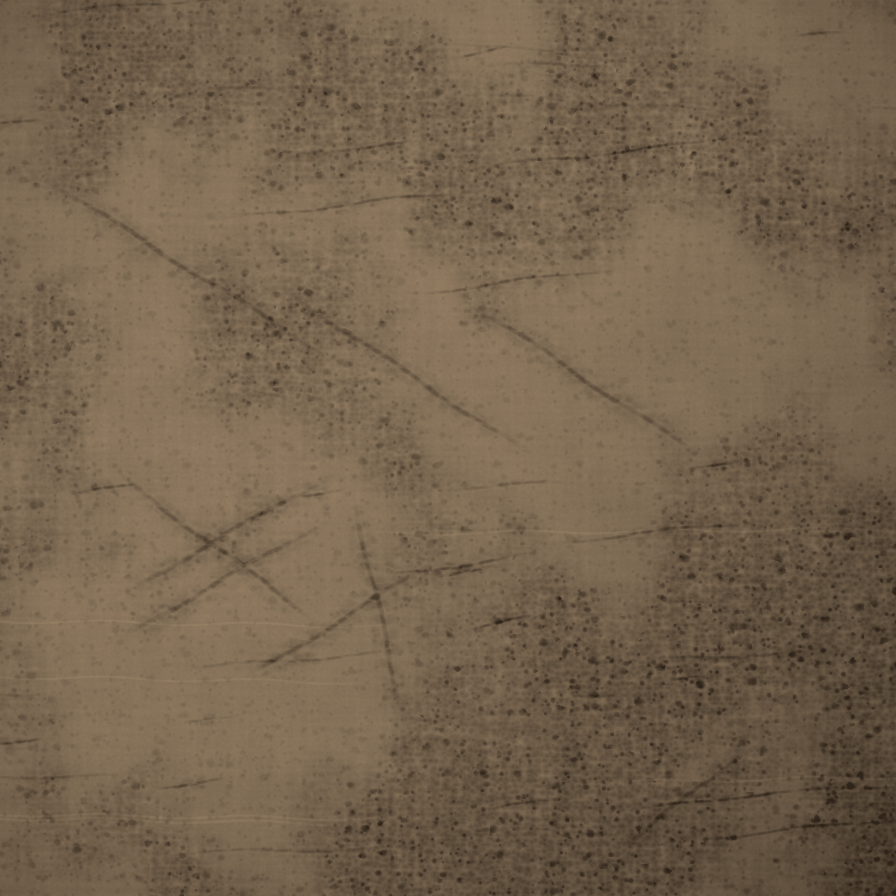
Give the GLSL for this texture, as a WebGL 1 fragment shader.

```glsl
precision highp float;
uniform vec2 u_resolution;

vec2 hash2(vec2 p) {
  vec3 q = fract(p.xyx * vec3(0.1031, 0.103, 0.0973));
  q += dot(q, q.yzx + 33.33);
  return fract((q.xx + q.yz) * q.zy);
}

// Cellular noise: distance to the nearest point, and that point's random value
vec2 cells(vec2 p) {
  vec2 base = floor(p), nearest = vec2(9.0, 0.0);
  for (int y = -1; y <= 1; y++) {
    for (int x = -1; x <= 1; x++) {
      vec2 cell = base + vec2(float(x), float(y));
      vec2 r = hash2(cell + 57.0);
      float d = length(cell + r - p);
      if (d < nearest.x) nearest = vec2(d, fract(r.x * 17.3 + r.y * 31.7));
    }
  }
  return nearest;
}

// Layered, rotated sines for soft stains, roughly 0 to 1
float clouds(vec2 p) {
  float sum = 0.0, amp = 0.36;
  for (int i = 0; i < 5; i++) {
    p = mat2(0.8, 0.6, -0.6, 0.8) * p * 1.75 + 2.3;
    sum += amp * sin(p.x + 1.4 * sin(p.y)) * cos(0.7 * p.y);
    amp *= 0.68;
  }
  return clamp(0.5 + sum, 0.0, 1.0);
}

// Round flecks; rarity raises the share of tiny ones
float flecks(vec2 p, float rarity) {
  vec2 c = cells(p);
  float radius = 0.55 * pow(c.y, rarity);
  return (1.0 - smoothstep(radius * 0.3, radius + 0.12, c.x)) * smoothstep(0.08, 0.3, radius);
}

// Tapered, slightly bent line around a centre
float scratch(vec2 p, vec2 centre, float angle, float reach, float width) {
  vec2 q = p - centre;
  float c = cos(angle), s = sin(angle);
  q = vec2(c * q.x + s * q.y, c * q.y - s * q.x);
  q.y += 0.002 * sin(q.x * 38.0 + centre.x * 40.0);
  float taper = 1.0 - smoothstep(0.4 * reach, reach, abs(q.x));
  return taper * (1.0 - smoothstep(0.2 * width, width, abs(q.y)));
}

void main() {
  vec2 p = gl_FragCoord.xy / u_resolution;

  // Broad light: dark corners, heavier toward the lower right
  float edge = dot(p - 0.5, p - 0.5);
  float shade = smoothstep(0.45, 1.2, 0.7 * p.x + 0.6 * (1.0 - p.y));
  float tone = 0.97 - 1.5 * edge * edge - 0.28 * shade;

  // Stains broken up by fine mottling and woven streaks
  float stain = smoothstep(0.3, 0.9, clouds(p * 4.0) + 0.25 * shade);
  float mottle = 0.6 * cells(p * vec2(150.0, 170.0)).x + 0.4 * cells(p * 65.0 + 9.0).x;
  float across = cells(p * vec2(9.0, 150.0)).x;
  float upright = cells(p * vec2(110.0, 7.0) + 31.0).x;
  tone -= stain * (0.15 + 0.5 * (0.5 - mottle));
  tone -= (0.05 + 0.13 * stain) * (1.3 - across - upright);
  tone -= 0.07 * (clouds(p * 13.0 + 5.0) - 0.3);
  tone += 0.07 * (cells(p * 240.0).x - 0.5);

  // Scattered specks, denser within stains
  float dirt = 0.3 + 0.7 * stain;
  tone -= 0.35 * dirt * flecks(p * 140.0, 4.0);
  tone -= 0.4 * dirt * flecks(p * vec2(75.0, 95.0) + 13.0, 7.0);

  // Short grazes, mostly near horizontal, with ragged crumbs
  float ragged = smoothstep(0.75, 0.25, cells(p * vec2(70.0, 120.0) + 4.0).x);
  float marks = 0.0;
  for (int i = 0; i < 46; i++) {
    float n = float(i);
    vec2 centre = hash2(vec2(n, 7.0)), r = hash2(vec2(n, 41.0));
    float angle = 0.32 * (r.x - 0.4);
    float reach = 0.03 + 0.2 * r.y * r.y;
    marks += (0.2 + 0.5 * r.x * r.x) * scratch(p, centre, angle, reach, 0.0026);
    marks += 0.3 * r.x * ragged * scratch(p, centre, angle, 0.35 * reach, 0.011);
  }
  tone -= 0.6 * min(marks, 1.0) * (0.3 + 0.7 * ragged);

  // Long diagonal creases with a smudged halo
  float creases = 0.0;
  for (int i = 0; i < 9; i++) {
    float n = float(i);
    vec2 r = hash2(vec2(n, 83.0));
    vec2 centre = vec2(0.2 + 0.65 * r.x, 0.1 + 0.65 * r.y);
    float angle = mod(n, 2.0) < 0.5 ? -0.7 + 0.15 * r.y : 0.5 + 0.2 * r.x;
    if (i == 8) angle = -1.35;
    float reach = 0.1 + 0.12 * r.y;
    creases += 0.3 * scratch(p, centre, angle, reach, 0.004);
    creases += 0.1 * scratch(p, centre, angle, reach, 0.02) * (0.4 + ragged);
  }
  tone -= min(creases, 0.6) * (0.55 + 0.45 * ragged);

  // Faint pale hairlines across the lower part
  for (int i = 0; i < 6; i++) {
    vec2 r = hash2(vec2(float(i), 131.0));
    tone += 0.1 * scratch(p, vec2(r.x, 0.42 * r.y), 0.04 * (r.x - 0.5), 0.4, 0.002);
  }

  vec3 umber = vec3(0.25, 0.2, 0.15), tan_paper = vec3(0.58, 0.495, 0.39);
  gl_FragColor = vec4(mix(umber, tan_paper, clamp(tone, -0.2, 1.0)), 1.0);
}
```
